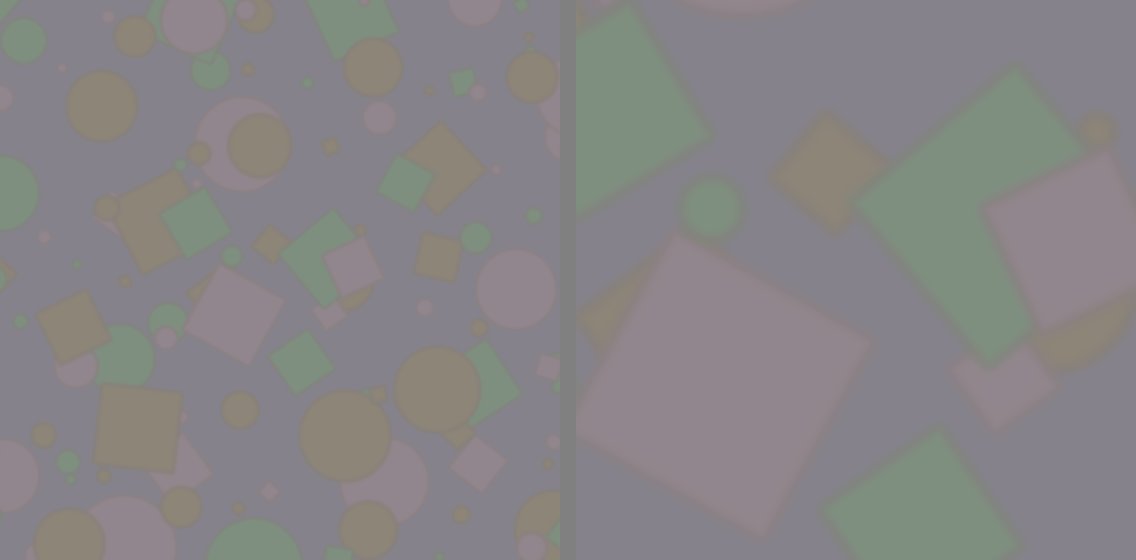
Left, the full canvas; right, a detail of the centre.
Give the GLSL for this background, as a WebGL 1 fragment shader.

```glsl
precision highp float;

// Muted confetti: soft discs and turned squares in tan, green and mauve
// on slate grey. A low-discrepancy sequence with jitter spreads the shapes;
// each is a distance function painted over the last with a faint brown rim.

uniform vec2 u_resolution;

const float SHAPE_COUNT = 132.0;

vec3 hash3(float n) {
  return fract(sin(n * vec3(12.9898, 39.346, 73.156) + 4.7) * 43758.547);
}

float discDistance(vec2 p, float radius) {
  return length(p) - radius;
}

float squareDistance(vec2 p, float halfSide, float angle) {
  float c = cos(angle), s = sin(angle);
  float corner = 0.005;
  vec2 q = abs(mat2(c, s, -s, c) * p) - halfSide + corner;
  return length(max(q, 0.0)) + min(max(q.x, q.y), 0.0) - corner;
}

vec3 shapeColor(float pick) {
  vec3 tan_ = vec3(0.55, 0.52, 0.47);
  vec3 green = vec3(0.495, 0.56, 0.50);
  vec3 mauve = vec3(0.573, 0.525, 0.555);
  return pick < 0.40 ? tan_ : (pick < 0.72 ? green : mauve);
}

void main() {
  vec2 uv = gl_FragCoord.xy / min(u_resolution.x, u_resolution.y);
  float pixel = 1.0 / min(u_resolution.x, u_resolution.y);
  float softness = max(0.006, pixel);
  vec3 color = vec3(0.52, 0.51, 0.55);

  for (float i = 0.0; i < SHAPE_COUNT; i++) {
    // Even spread over place, size and colour
    vec4 spread = fract(0.37 + i * vec4(0.8567, 0.7339, 0.6287, 0.5386));
    vec3 random = hash3(i + 1.0);
    vec3 jitter = hash3(i + 211.0) - 0.5;
    vec2 center = mix(vec2(-0.08), vec2(1.08), spread.xy) + 0.12 * jitter.xy;

    // Many small shapes, few large ones
    float radius = 0.01 + 0.085 * pow(spread.z, 2.1);
    vec2 p = uv - center;
    float d = random.x < 0.6
      ? discDistance(p, radius)
      : squareDistance(p, 0.8 * radius, 1.5708 * random.y);

    // Soft fill, then a faint rim just inside the edge
    float fill = 1.0 - smoothstep(-softness, softness, d);
    float rim = exp(-pow((d + 0.001) / 0.004, 2.0));
    color = mix(color, shapeColor(spread.w), fill);
    color = mix(color, vec3(0.515, 0.485, 0.475), 0.38 * rim);
  }

  gl_FragColor = vec4(color, 1.0);
}
```
